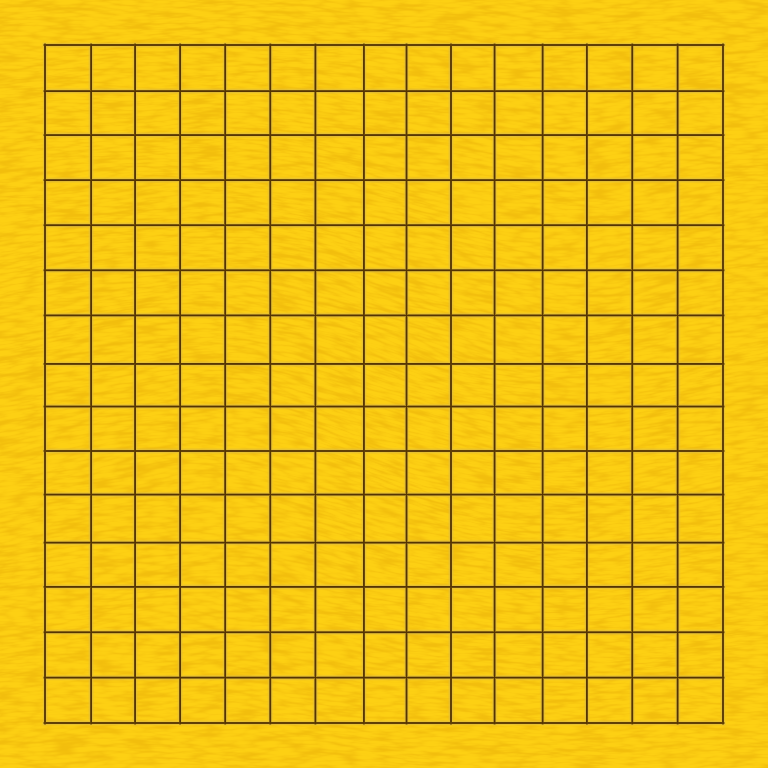
Write a WebGL 1 fragment shader that draws this pattern.

```glsl
precision highp float;

// A ruled board of 15 by 15 cells on bright yellow wood. Thin dark lines with
// a pale soft fringe sit slightly off an even pitch; the grain is stretched
// cellular noise that runs level at the rim and slants through the centre.

uniform vec2 u_resolution;

#define CELLS 15.0
#define GRID_LOW 0.0586
#define GRID_HIGH 0.9414
#define LINE_WIDTH 0.0024
#define FRINGE_REACH 0.0046
#define FRINGE_STRENGTH 0.75
#define GRAIN_SLANT 0.32
#define GRAIN_CONTRAST 1.0
#define WOOD_LIGHT vec3(0.992, 0.815, 0.075)
#define WOOD_DARK vec3(0.950, 0.745, 0.050)
#define FRINGE_COLOR vec3(0.870, 0.735, 0.250)
#define INK_COLOR vec3(0.330, 0.205, 0.012)

vec2 hash2(vec2 p) {
  vec3 q = fract(p.xyx * vec3(0.1031, 0.1030, 0.0973));
  q += dot(q, q.yzx + 33.33);
  return fract((q.xx + q.yz) * q.zy);
}

// Distance to the nearest scattered point.
float cellular(vec2 p) {
  vec2 cell = floor(p);
  float nearest = 4.0;
  for (int j = -1; j <= 1; j++) {
    for (int i = -1; i <= 1; i++) {
      vec2 neighbor = cell + vec2(float(i), float(j));
      vec2 offset = neighbor + hash2(neighbor) - p;
      nearest = min(nearest, dot(offset, offset));
    }
  }
  return sqrt(nearest);
}

// Fine streaks along x, bent downwards to the right near the centre.
float woodGrain(vec2 p) {
  vec2 c = p - 0.5;
  p.y += GRAIN_SLANT * c.x * exp(-9.0 * dot(c, c));
  p.y += 0.002 * sin(p.x * 23.0 + 4.0 * sin(p.y * 17.0));
  float broad = cellular(p * vec2(22.0, 130.0) + 7.0);
  float fine = cellular(p * vec2(46.0, 270.0) + 61.0);
  return 0.55 * broad + 0.45 * fine;
}

// 1 when a line index equals the given number.
float isLine(float index, float number) {
  return 1.0 - step(0.5, abs(index - number));
}

// Position of a line, counted from the left or the top.
float linePosition(float index) {
  float t = index / CELLS;
  float slip = -0.0011 * sin(3.14159 * t);
  slip += 0.0014 * (isLine(index, 1.0) + isLine(index, 11.0));
  slip += 0.0044 * isLine(index, 7.0) - 0.0022 * isLine(index, 10.0);
  slip += 0.0010 * isLine(index, 8.0);
  return mix(GRID_LOW, GRID_HIGH, t) + slip;
}

// Distance to the nearest line on each axis.
vec2 lineDistance(vec2 p) {
  vec2 nearest = vec2(1.0);
  for (int i = 0; i <= int(CELLS); i++) {
    nearest = min(nearest, abs(p - linePosition(float(i))));
  }
  return nearest;
}

// Share of a pixel that a line covers at distance d.
float lineCoverage(float d, float pixel) {
  float h = 0.5 * LINE_WIDTH;
  return max(min(d + 0.5 * pixel, h) - max(d - 0.5 * pixel, -h), 0.0) / pixel;
}

void main() {
  float size = min(u_resolution.x, u_resolution.y);
  float pixel = 1.0 / size;
  vec2 p = (gl_FragCoord.xy - 0.5 * u_resolution) / size + 0.5;

  // Wood
  float grain = smoothstep(0.22, 0.80, woodGrain(p));
  vec3 color = mix(WOOD_LIGHT, WOOD_DARK, GRAIN_CONTRAST * grain);

  // Lines, cut off at the rim of the grid
  vec2 fromTopLeft = vec2(p.x, 1.0 - p.y);
  vec2 d = lineDistance(fromTopLeft);
  vec2 outside = max(GRID_LOW - p, p - GRID_HIGH);
  float rim = max(outside.x, outside.y);
  float inkMask = clamp(1.0 - (rim - 0.5 * LINE_WIDTH) / pixel, 0.0, 1.0);
  float fringeMask = 1.0 - smoothstep(0.0015, FRINGE_REACH, rim);

  float fringe = 1.0 - smoothstep(0.0012, FRINGE_REACH, min(d.x, d.y));
  color = mix(color, FRINGE_COLOR, FRINGE_STRENGTH * fringe * fringeMask);

  float ink = max(lineCoverage(d.x, pixel), lineCoverage(d.y, pixel));
  color = mix(color, INK_COLOR, ink * inkMask);

  gl_FragColor = vec4(color, 1.0);
}
```
